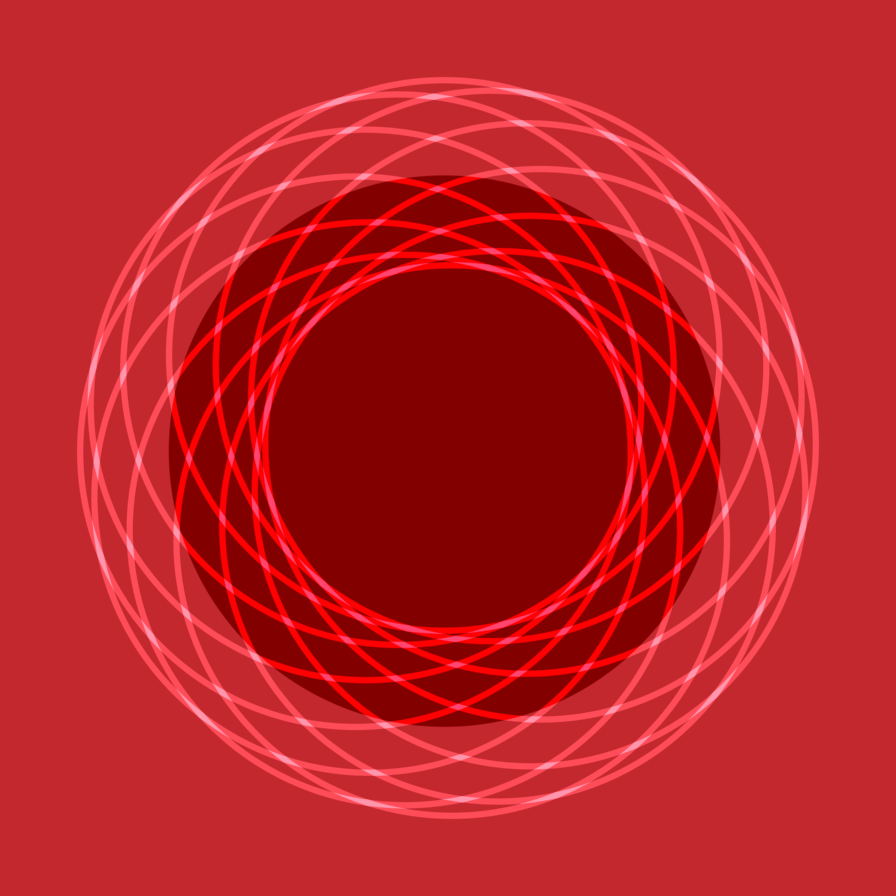
A three.js fragment shader for this background:

```glsl
// Draws a rosette of twelve thin rings over a dark disk on a flat red ground.
// The rings have equal radius, with centres evenly spaced on a small circle;
// distance functions give their coverage, and crossings take a brighter tint.
varying vec2 vUv;

const float TAU = 6.2831853;
const int RING_COUNT = 12;
const float EDGE_SOFTNESS = 0.001;

// Coverage of a shape from its signed distance (negative inside)
float fill(float dist) {
  return 1.0 - smoothstep(-EDGE_SOFTNESS, EDGE_SOFTNESS, dist);
}

float circleDistance(vec2 p, vec2 center, float radius) {
  return length(p - center) - radius;
}

float ringCoverage(vec2 p, vec2 center, float radius, float halfWidth) {
  return fill(abs(circleDistance(p, center, radius)) - halfWidth);
}

// x: covered by at least one ring, y: covered by at least two
vec2 rosette(vec2 p, vec2 center, float orbit, float radius, float halfWidth, float turn) {
  vec2 layers = vec2(0.0);
  for (int i = 0; i < RING_COUNT; i++) {
    float angle = turn + TAU * float(i) / float(RING_COUNT);
    vec2 ringCenter = center + orbit * vec2(cos(angle), sin(angle));
    float ring = ringCoverage(p, ringCenter, radius, halfWidth);
    layers.y = max(layers.y, min(layers.x, ring));
    layers.x = max(layers.x, ring);
  }
  return layers;
}

// Tint a ground colour by single and double ring coverage
vec3 tint(vec3 ground, vec3 line, vec3 crossing, vec2 layers) {
  return mix(mix(ground, line, layers.x), crossing, layers.y);
}

void main() {
  // Shapes
  vec2 layers = rosette(vUv, vec2(0.5), 0.1034, 0.3072, 0.0035, 0.04);
  float disk = fill(circleDistance(vUv, vec2(0.4961, 0.4965), 0.3077));

  // Palettes outside and inside the disk
  vec3 outside = tint(vec3(0.76, 0.155, 0.18), vec3(1.0, 0.30, 0.35),
                      vec3(1.0, 0.59, 0.68), layers);
  vec3 inside = tint(vec3(0.515, 0.0, 0.0), vec3(1.0, 0.0, 0.01),
                     vec3(1.0, 0.27, 0.44), layers);

  gl_FragColor = vec4(mix(outside, inside, disk), 1.0);
}
```
